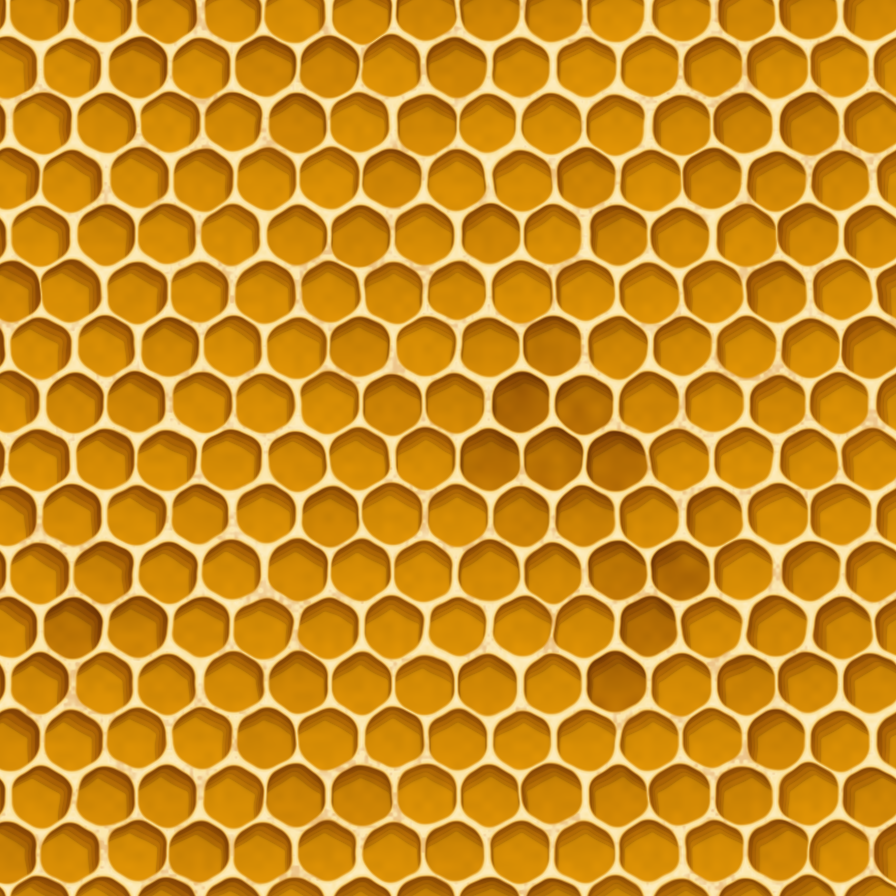
Give the GLSL for this pattern, as a three.js fragment shader.

```glsl
// Honeycomb: 14 by 16 staggered wax cells with honey-coloured, obliquely seen depths.
varying vec2 vUv;

const vec2 GRID = vec2(14.0, 16.0);
const float ROW_HEIGHT = 0.875; // row pitch in column widths

float hash(vec2 p) {
  vec3 q = fract(p.xyx * 0.1031);
  q += dot(q, q.yzx + 33.33);
  return fract((q.x + q.y) * q.z);
}

// Value noise over the canvas that wraps at its borders
float noise(vec2 uv, float frequency) {
  vec2 p = uv * frequency;
  vec2 i = floor(p);
  vec2 f = fract(p);
  f *= f * (3.0 - 2.0 * f);
  vec2 a = mod(i, frequency);
  vec2 b = mod(i + 1.0, frequency);
  return mix(mix(hash(a), hash(vec2(b.x, a.y)), f.x),
             mix(hash(vec2(a.x, b.y)), hash(b), f.x), f.y);
}

// Signed distance to a pointy-topped hexagon with rounded corners
float roundedHexagon(vec2 p, float apothem, float corner) {
  const vec3 k = vec3(-0.866, 0.5, 0.577);
  float r = apothem - corner;
  p = abs(p.yx);
  p -= 2.0 * min(dot(k.xy, p), 0.0) * k.xy;
  p -= vec2(clamp(p.x, -k.z * r, k.z * r), r);
  return length(p) * sign(p.y) - corner;
}

float stain(vec2 uv, vec2 centre, float radius) {
  return 1.0 - smoothstep(radius * 0.4, radius, length(uv - centre));
}

// Nested hexagonal steps lead from the rim down to the shifted floor
vec3 cellDepth(vec2 q, vec2 id, vec2 centre, float rim) {
  float seed = hash(mod(id, GRID) + 71.0);
  float side = centre.x - 0.5;
  float broad = noise(centre, 5.0);
  float shade = smoothstep(0.1, 0.4, -side) * 0.35 + broad * 0.3 + seed * 0.25;
  vec2 lean = vec2(side * 0.32 + (seed - 0.5) * 0.05, -0.17 - 0.05 * broad);
  float grain = noise(vUv, 48.0);
  vec3 colour = mix(vec3(0.75, 0.44, 0.02), vec3(0.56, 0.28, 0.02), shade);

  for (int i = 1; i <= 3; i++) {
    float t = float(i) / 3.0;
    float d = roundedHexagon(q - lean * t, 0.45 - 0.015 * t, 0.22 - 0.15 * t);
    d += (grain - 0.5) * 0.025;
    vec3 step = mix(vec3(0.77, 0.46, 0.02), vec3(0.85, 0.56, 0.02), t * t);
    step = mix(step, vec3(0.66, 0.36, 0.02), shade * (1.0 - t) * 1.2);
    colour = mix(colour, step, 1.0 - smoothstep(-0.025, 0.025, d));
    colour *= 1.0 - 0.1 * exp(-abs(d) * 50.0);
  }

  // Floor glow, cloudy honey and shadow tucked under the upper rim
  colour *= 0.98 - 0.1 * q.y + 0.05 * (noise(vUv, 90.0) - 0.5);
  float tuck = smoothstep(-0.09, 0.0, rim) * smoothstep(-0.1, 0.4, q.y - side * q.x);
  colour = mix(colour, vec3(0.48, 0.24, 0.02), tuck * (0.3 + 0.5 * grain));

  // Older, browner cells
  float brown = stain(centre, vec2(0.62, 0.52), 0.14) * 0.65
              + stain(centre, vec2(0.74, 0.35), 0.08) * 0.7
              + stain(centre, vec2(0.69, 0.245), 0.05) * 0.7
              + stain(centre, vec2(0.11, 0.31), 0.07) * 0.4;
  brown = brown * (0.6 + 0.5 * grain) + 0.2 * seed * seed;
  return mix(colour, colour * vec3(0.73, 0.62, 0.7), clamp(brown, 0.0, 1.0));
}

// Pale wax with golden edges, bright ridges and rusty flecks
vec3 waxWall(float rim) {
  float fine = noise(vUv, 220.0);
  float patchy = noise(vUv, 36.0);
  vec3 colour = mix(vec3(0.92, 0.70, 0.28), vec3(0.98, 0.87, 0.57),
                    smoothstep(0.0, 0.035, rim));
  colour = mix(colour, vec3(0.99, 0.93, 0.76),
               smoothstep(0.02, 0.07, rim) * (0.5 + 0.5 * fine));
  float fleck = smoothstep(0.55, 0.9, patchy * 0.6 + fine * 0.4);
  return mix(colour, vec3(0.88, 0.64, 0.36), fleck * 0.55);
}

void main() {
  vec2 p = vUv * GRID;
  p += 0.05 * (vec2(noise(vUv, 42.0), noise(vUv.yx, 42.0)) - 0.5);
  float rim = 10.0;
  vec2 local = vec2(0.0);
  vec2 id = vec2(0.0);
  vec2 centre = vec2(0.0);

  // Nearest cell among the staggered neighbours
  for (int j = -1; j <= 1; j++) {
    float row = floor(p.y - 0.3) + float(j);
    float offset = 0.14 + 0.5 * mod(row, 2.0);
    for (int i = -1; i <= 1; i++) {
      vec2 cell = vec2(floor(p.x - offset + 0.5) + float(i), row);
      vec2 key = mod(cell, GRID);
      vec2 jitter = vec2(hash(key + 13.0), hash(key + 37.0)) - 0.5;
      vec2 middle = cell + vec2(offset, 0.8) + jitter * 0.06;
      vec2 q = (p - middle) * vec2(1.0, ROW_HEIGHT);
      float d = roundedHexagon(q, 0.45 + 0.02 * (hash(key + 5.0) - 0.5), 0.31);
      if (d < rim) {
        rim = d;
        local = q;
        id = cell;
        centre = middle / GRID;
      }
    }
  }

  vec3 depth = cellDepth(local, id, centre, rim);
  gl_FragColor = vec4(mix(depth, waxWall(rim), smoothstep(-0.02, 0.02, rim)), 1.0);
}
```
